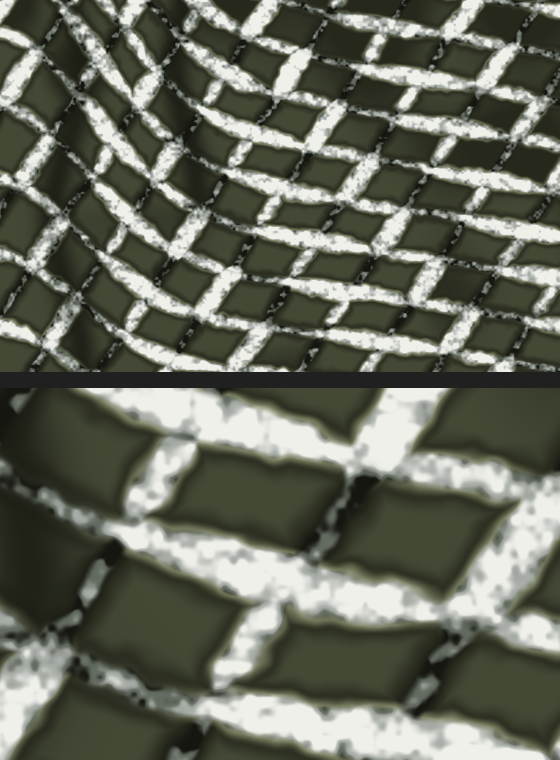
Top: the whole. Bottom: its middle third, enlarged.
Write a WebGL 1 fragment shader that draws this texture.

```glsl
precision highp float;
uniform vec2 u_resolution;

const vec3 CELL_LIGHT = vec3(0.265, 0.285, 0.21);
const vec3 CELL_DARK = vec3(0.145, 0.155, 0.105);
const vec3 SHADOW = vec3(0.08, 0.085, 0.06);
const vec3 HALO = vec3(0.51, 0.53, 0.40);
const vec3 STEEL_DARK = vec3(0.39, 0.42, 0.38);
const vec3 STEEL = vec3(0.65, 0.67, 0.65);
const vec3 GLINT = vec3(0.94, 0.94, 0.92);

const float WEFT_GAP = 0.121;      // weft spacing on the flat side
const float WEFT_SPREAD = 0.078;   // extra spacing at the fold
const float WEFT_SLOPE = 0.17;
const float FOLD_DROP = 0.57;
const float FOLD_WIDTH = 0.36;
const float CREASE_WIDTH = 0.04;   // dark bands along the fold
const float WARP_GAP = 0.18;       // horizontal warp spacing
const float WARP_LEAN = 0.65;
const float WEAVE = 4.0;           // crossings in one twill repeat
const float THIN_RADIUS = 0.0085;
const float FLOAT_SWELL = 0.0145;
const float EDGE_BLUR = 0.004;
const float WOBBLE = 0.012;

float hash(vec2 p) {
  vec3 h = fract(vec3(p.xyx) * 0.1031);
  h += dot(h, h.yzx + 33.33);
  return fract((h.x + h.y) * h.z);
}

float noise(vec2 p) {
  vec2 cell = floor(p), f = fract(p);
  f = f * f * (3.0 - 2.0 * f);
  return mix(mix(hash(cell), hash(cell + vec2(1.0, 0.0)), f.x),
             mix(hash(cell + vec2(0.0, 1.0)), hash(cell + 1.0), f.x), f.y);
}

// Weft number at a point; integers lie on the wires
float weftCoord(vec2 p) {
  float fold = exp(-p.x * p.x / (FOLD_WIDTH * FOLD_WIDTH));
  float start = 0.258 + WEFT_SLOPE * p.x - FOLD_DROP * fold;
  float spread = exp(-p.x * p.x / 0.2);
  return (p.y - start) / (WEFT_GAP + WEFT_SPREAD * spread);
}

float warpCoord(vec2 p) {
  return (p.x + WARP_LEAN * p.y - 1.094) / WARP_GAP;
}

// Signed position within one weave repeat, centred on zero
float weavePhase(float t) {
  return mod(t + 0.5 * WEAVE, WEAVE) - 0.5 * WEAVE;
}

// One at the centre of a float, fading at its ends
float bump(float t, float halfLength, float fade) {
  return 1.0 - smoothstep(halfLength - fade, halfLength + fade, abs(t));
}

// Shade where the cloth folds
float crease(vec2 p) {
  float left = (p.x - 0.18 - 0.04 * sin(8.0 * p.y)) / CREASE_WIDTH;
  float right = (p.x - 0.5 + 0.03 * sin(9.0 * p.y)) / CREASE_WIDTH;
  return max(exp(-left * left), exp(-right * right) * (1.0 - smoothstep(0.5, 0.75, p.y)));
}

// Colour and coverage of a pebbled wire
vec4 strand(float dist, float radius, float lift, float pebble) {
  float rim = min(dist / radius, 1.0);
  float light = lift * (1.12 - 0.6 * rim * rim) + (pebble - 0.5) * 1.15;
  vec3 color = mix(SHADOW, STEEL_DARK, smoothstep(-0.08, 0.22, light));
  color = mix(color, STEEL, smoothstep(0.22, 0.5, light));
  color = mix(color, GLINT, smoothstep(0.48, 0.86, light));
  float blur = max(EDGE_BLUR, 0.75 / u_resolution.y);
  return vec4(color, 1.0 - smoothstep(radius - blur, radius + blur, dist));
}

void main() {
  vec2 p = gl_FragCoord.xy / u_resolution.y;
  p.y = 1.0 - p.y;
  float pebble = 0.6 * noise(p * vec2(58.0, 72.0)) + 0.4 * noise(p * 135.0 + 17.0);
  vec2 bend = vec2(noise(p * 11.0), noise(p * 11.0 + 40.0)) - 0.5;
  vec2 rough = vec2(noise(p * 55.0 + 9.0), noise(p * 55.0 + 71.0)) - 0.5;
  vec2 q = p + WOBBLE * bend + 0.7 * WOBBLE * rough;
  float shade = crease(p);

  // Distances to the nearest wires
  float v = weftCoord(q), u = warpCoord(q);
  float weft = floor(v + 0.5), warp = floor(u + 0.5);
  const float STEP = 0.002;
  vec2 slope = vec2(weftCoord(q + vec2(STEP, 0.0)) - v,
                    weftCoord(q + vec2(0.0, STEP)) - v) / STEP;
  float weftDist = abs(v - weft) / length(slope);
  float warpDist = abs(u - warp) * WARP_GAP / length(vec2(1.0, WARP_LEAN));

  // Twill floats, each with its own length and gleam
  float weftRun = u - weft + 1.1, warpRun = v - warp + 0.5;
  float weftSeed = hash(vec2(weft + 20.0, floor(weftRun / WEAVE + 0.5) + 50.0));
  float warpSeed = hash(vec2(warp + 80.0, floor(warpRun / WEAVE + 0.5) + 30.0));
  float a = weavePhase(weftRun), b = weavePhase(warpRun);
  float weftFloat = bump(a, 0.75 + 0.3 * weftSeed, 0.35);
  float weftKnuckle = bump(a - 1.6, 0.32, 0.15);
  float warpFloat = bump(b, 0.5 + 0.12 * warpSeed, 0.14);
  float warpKnuckle = bump(abs(b) - 2.0, 0.3, 0.12);
  float dim = 1.0 - 0.5 * shade;
  float weftLift = dim * (0.24 + (0.46 + 0.22 * weftSeed) * max(weftFloat, 0.85 * weftKnuckle));
  float warpLift = dim * (0.06 + (0.66 + 0.24 * warpSeed) * max(warpFloat, 0.8 * warpKnuckle));
  float weftRadius = THIN_RADIUS + FLOAT_SWELL * max(weftFloat * bump(a, 0.7, 0.6), 0.4 * weftKnuckle);
  float warpRadius = THIN_RADIUS + FLOAT_SWELL * max(warpFloat, 0.45 * warpKnuckle);

  // Open cells with shade and a faint glow beside the wires
  float weftEdge = weftDist - weftRadius, warpEdge = warpDist - warpRadius;
  float gap = min(weftEdge, warpEdge);
  float tone = 0.5 + 1.1 * (noise(p * 5.0) - 0.5) + 0.7 * (p.y - 0.5) - 0.3 * (p.x - 0.75);
  tone = smoothstep(0.1, 0.6, tone) * smoothstep(0.003, 0.026, gap) * (1.0 - 0.8 * shade);
  vec3 color = mix(CELL_DARK, CELL_LIGHT, tone);
  color = mix(SHADOW, color, smoothstep(-0.002, 0.01, gap) * (1.0 - 0.5 * shade));
  float glow = max(weftLift * (1.0 - smoothstep(0.0, 0.011, weftEdge)),
                   warpLift * (1.0 - smoothstep(0.0, 0.011, warpEdge)));
  color = mix(color, HALO, min(1.1 * glow, 1.0));

  // Warp floats pass over the weft, the rest under it
  vec4 weftWire = strand(weftDist, weftRadius, weftLift, pebble);
  vec4 warpWire = strand(warpDist, warpRadius, warpLift, pebble);
  color = mix(color, warpWire.rgb, warpWire.a);
  color = mix(color, weftWire.rgb, weftWire.a);
  color = mix(color, warpWire.rgb, warpWire.a * warpFloat);
  gl_FragColor = vec4(color, 1.0);
}
```
